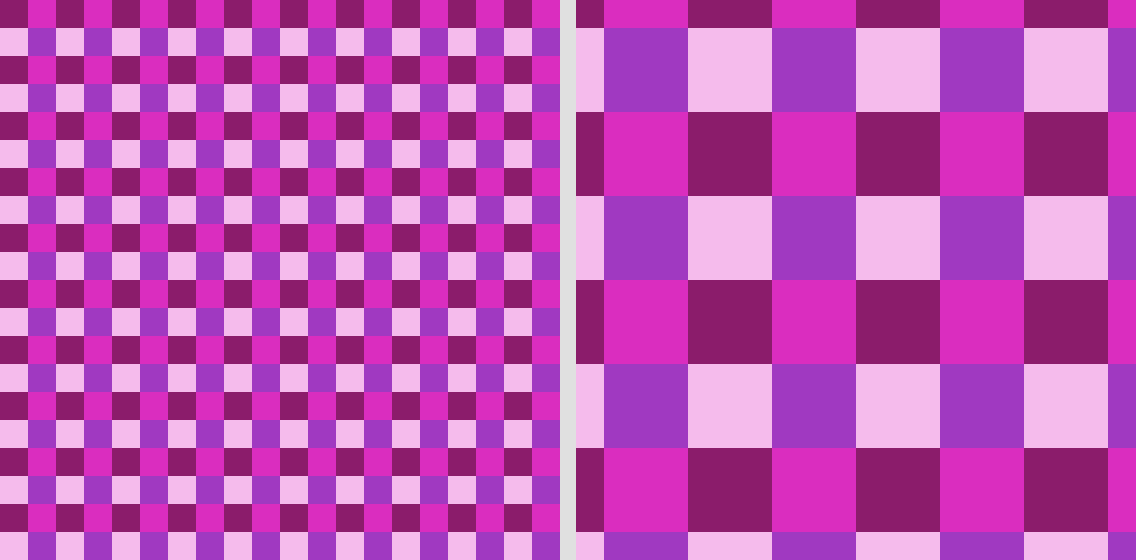
Left, the full canvas; right, a detail of the centre.
Reproduce this pattern procedurally as a three.js fragment shader.

```glsl
varying vec2 vUv;

// Coverage of the second half of each repeat, per axis, with smoothed edges
vec2 secondHalf(vec2 p) {
  vec2 distanceToCentre = abs(fract(p - 0.25) - 0.5);
  return clamp((0.25 - distanceToCentre) / fwidth(p) + 0.5, 0.0, 1.0);
}

void main() {
  vec3 pink = vec3(0.96, 0.735, 0.925);
  vec3 purple = vec3(0.627, 0.225, 0.757);
  vec3 plum = vec3(0.545, 0.11, 0.42);
  vec3 magenta = vec3(0.855, 0.175, 0.75);

  // Ten repeats each way, each a block of two by two squares
  vec2 band = secondHalf(vUv * 10.0);

  // Lower and upper rows of the block
  vec3 lowerRow = mix(pink, purple, band.x);
  vec3 upperRow = mix(plum, magenta, band.x);

  gl_FragColor = vec4(mix(lowerRow, upperRow, band.y), 1.0);
}
```
